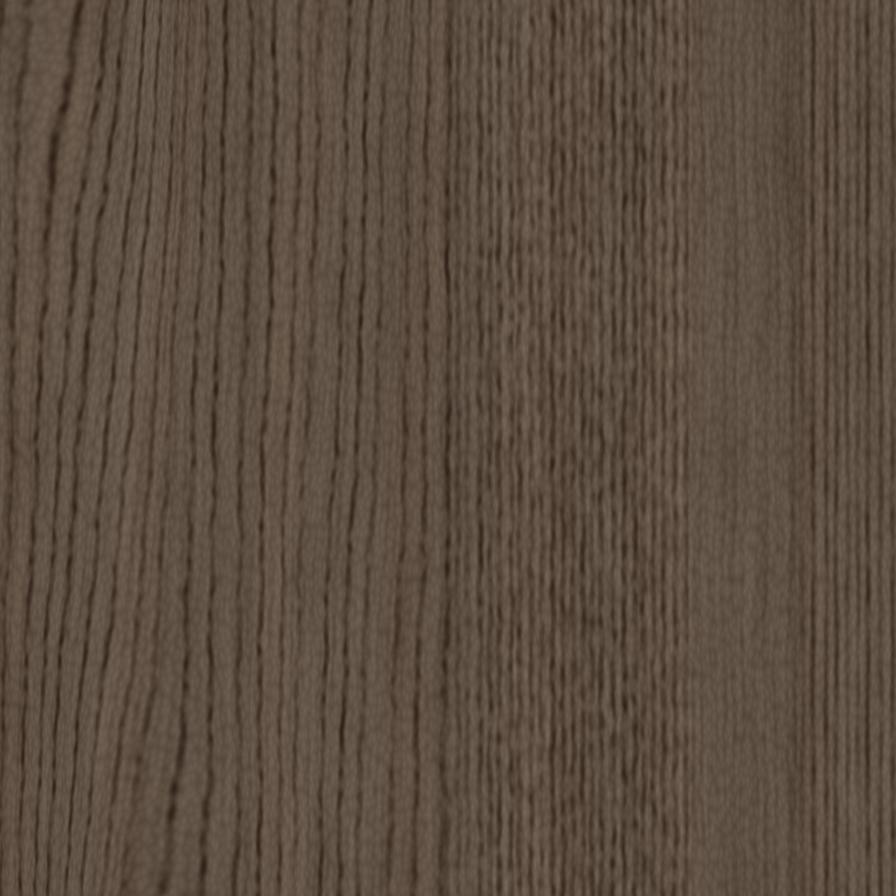
Give the GLSL for this texture, as a three.js fragment shader.

```glsl
// Dark brown wood veneer: wide leaning pore lines on the left, a dense
// ribbed band, a calm band and a fine striped edge on the right.
// Jittered line layers are broken up by sines and stretched cellular noise.
varying vec2 vUv;

vec2 hash2(vec2 p) {
  vec2 q = vec2(dot(p, vec2(127.1, 311.7)), dot(p, vec2(269.5, 183.3)));
  return fract(sin(q) * 43758.5);
}

// Distance to the nearest scattered point
float cellular(vec2 p) {
  vec2 cell = floor(p);
  float nearest = 2.0;
  for (int j = -1; j <= 1; j++) {
    for (int i = -1; i <= 1; i++) {
      vec2 c = cell + vec2(float(i), float(j));
      nearest = min(nearest, length(c + hash2(c) - p));
    }
  }
  return nearest;
}

// Vertical lines, one per unit of u, with varied place, weight and gaps
float poreLines(float u, float y, float halfWidth, float wobble, float seed) {
  float ink = 0.0;
  for (int i = -1; i <= 1; i++) {
    float id = floor(u) + float(i);
    vec2 h = hash2(vec2(id, seed));
    float sway = sin(y * 57.0 + h.x * 40.0) + 0.7 * sin(y * 143.0 + h.y * 60.0);
    float centre = id + 0.5 + 0.35 * (h.x - 0.5) + wobble * sway;
    float breaks = sin(y * 127.0 + h.y * 50.0 + 2.5 * sin(y * 49.0 + h.x * 30.0));
    float weight = mix(0.6, 1.0, h.y) * (0.75 + 0.25 * breaks);
    ink = max(ink, weight * (1.0 - smoothstep(0.0, halfWidth, abs(u - centre))));
  }
  return ink;
}

// Soft-edged vertical band
float band(float x, float left, float right, float soft) {
  return smoothstep(left - soft, left + soft, x)
       * (1.0 - smoothstep(right - soft, right + soft, x));
}

void main() {
  float x = vUv.x;
  float y = vUv.y;

  // Lean of the growth lines, strongest near the left
  float lean = 0.11 * exp(-pow((x - 0.12) / 0.09, 2.0))
             + 0.04 * exp(-pow((x - 0.38) / 0.1, 2.0));
  float grainX = x - lean * (y - 0.5) + 0.002 * sin(y * 9.0 + x * 14.0)
               + 0.001 * sin(y * 23.0 + x * 31.0);

  // Zones across the board
  float wideZone = 1.0 - smoothstep(0.49, 0.53, x);
  float ribZone = band(x, 0.535, 0.772, 0.015);
  float calmZone = band(x, 0.775, 0.89, 0.012);
  float edgeZone = smoothstep(0.87, 0.91, x);

  // Cellular fibres: long streaks, short flecks and rib dashes
  float streak = cellular(vec2(grainX * 120.0, y * 6.0)) - 0.48;
  float fleck = cellular(vec2(grainX * 190.0, y * 85.0)) - 0.48;
  float dash = cellular(vec2(x * 115.0, y * 36.0 + 9.0)) - 0.48;

  // Pore lines of each zone
  float wide = poreLines(grainX / 0.0255, y, 0.21, 0.035, 1.0);
  float faint = poreLines(grainX / 0.0125, y, 0.35, 0.05, 2.0);
  float ribs = poreLines(x / 0.0115, y, 0.47, 0.07, 3.0);
  float edge = poreLines(x / 0.0122, y * 0.4, 0.42, 0.03, 4.0);

  // Slow tone drift, mostly across the grain
  float drift = 0.5 * sin(grainX * 29.0 + 1.0) + 0.4 * sin(grainX * 71.0 + y * 2.0)
              + 0.3 * sin(y * 5.0 + x * 11.0) + 0.3 * sin(grainX * 163.0 + y);

  float ink = 0.14 + 0.075 * drift + 0.25 * streak + 0.33 * fleck;
  ink += wideZone * (0.88 * wide + 0.16 * faint);
  ink += ribZone * (0.85 * ribs + 0.36 * dash - 0.02);
  ink += calmZone * (0.25 * faint + 0.05);
  ink += edgeZone * (0.85 * edge - 0.01);
  ink += band(x, 0.495, 0.545, 0.012) * 0.55 * ribs;

  // Lone dark seams beside the zone borders
  float seams = exp(-pow((grainX - 0.497) / 0.0025, 2.0))
              + exp(-pow((x - 0.767) / 0.002, 2.0));
  ink += 0.28 * seams * (0.7 + 0.3 * sin(y * 61.0 + 2.0 * sin(y * 29.0)));

  vec3 paleWood = vec3(0.410, 0.355, 0.300);
  vec3 darkPore = vec3(0.212, 0.156, 0.116);
  vec3 wood = mix(paleWood, darkPore, clamp(ink, -0.3, 1.1));

  // Slight greenish and reddish patches along the grain
  float hue = sin(grainX * 43.0 + 0.8 * sin(y * 4.0)) + ribZone - 0.6 * calmZone;
  wood += 0.0025 * hue * vec3(1.0, -0.5, -0.4);

  gl_FragColor = vec4(wood, 1.0);
}
```
